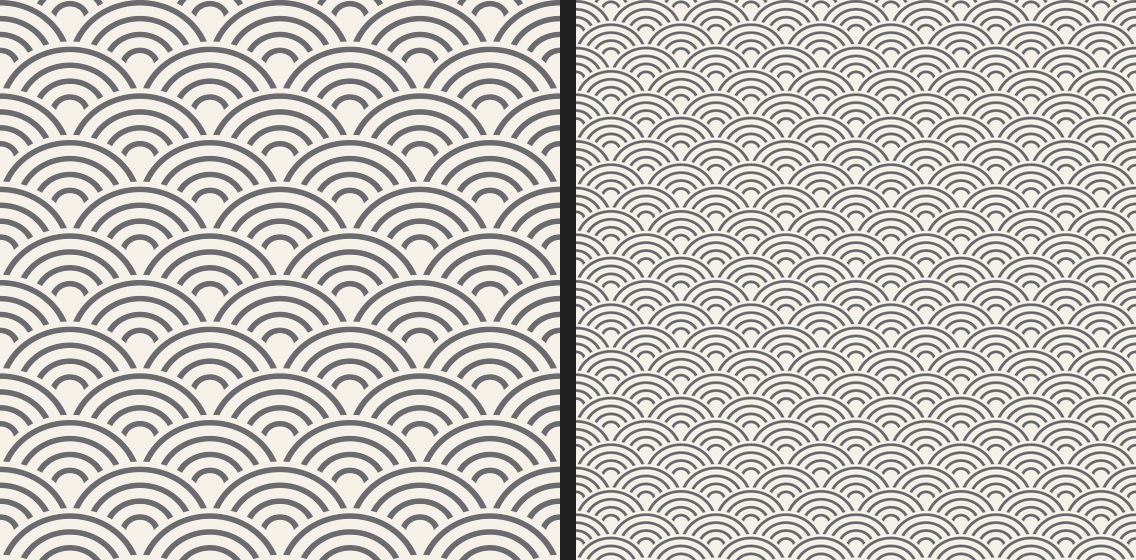
Left: one tile. Right: repeated 2 by 2.
Give the GLSL for this pattern, as a Shadertoy shader.

```glsl
// Seamless seigaiha waves: overlapping scales of four concentric arcs in staggered rows.

const float COLUMNS    = 4.0;     // scales across the canvas
const float ROWS       = 12.0;    // staggered rows down the canvas, even so that it tiles
const float RINGS      = 4.0;     // arcs in each scale
const float FLATTEN    = 1.088;   // width of a scale's circle relative to its height
const float RING_PITCH = 0.1234;  // distance between arcs, in column widths
const float LINE_WIDTH = 0.0427;  // arc thickness, in column widths
const vec3  PAPER = vec3(0.96, 0.945, 0.912);
const vec3  INK   = vec3(0.418, 0.419, 0.435);

const float SCALE_RADIUS = (RINGS + 0.5) * RING_PITCH;
const float INK_RADIUS   = RINGS * RING_PITCH + 0.5 * LINE_WIDTH;
const float ROW_STEP     = COLUMNS * FLATTEN / ROWS;

// Antialiased inside of a signed distance
float coverage(float dist, float pixel) {
    return clamp(0.5 - dist / pixel, 0.0, 1.0);
}

// Ink of the concentric arcs around a scale's centre, upper half only
float arcs(vec2 p, float pixel) {
    float radius = length(p);
    float ring = clamp(round(radius / RING_PITCH), 1.0, RINGS);
    float dist = abs(radius - ring * RING_PITCH) - 0.5 * LINE_WIDTH;
    return coverage(dist, pixel) * step(0.0, p.y);
}

void mainImage(out vec4 fragColor, in vec2 fragCoord) {
    vec2 uv = fragCoord / iResolution.xy;
    float pixel = COLUMNS / iResolution.x;
    float x = uv.x * COLUMNS;
    float depth = (1.0 - uv.y) * ROWS;  // rows counted from the top edge
    vec3 color = PAPER;

    // Lower rows overlap the ones above, so paint from back to front
    for (int i = -1; i <= 1; i++) {
        float row = floor(depth) + float(i);
        float column = x - 0.5 * mod(row, 2.0);
        vec2 p = vec2(column - round(column),
                      INK_RADIUS - (depth - row) * ROW_STEP);
        vec3 scale = mix(PAPER, INK, arcs(p, pixel));
        color = mix(color, scale, coverage(length(p) - SCALE_RADIUS, pixel));
    }
    fragColor = vec4(color, 1.0);
}
```
